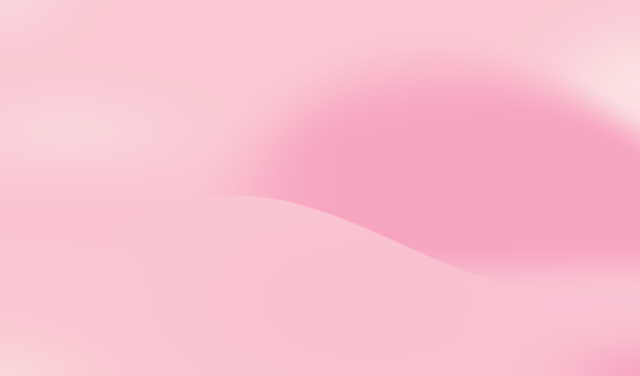
Reproduce this background procedurally as a WebGL 1 fragment shader.

```glsl
precision highp float;
// Soft pink backdrop: a blurred rose cloud cut by a smooth wave, with pale corner glows.

uniform vec2 u_resolution;

// Gaussian glow, 1 at its center, with separate x and y radii
float glow(vec2 uv, vec2 center, vec2 radius) {
    vec2 d = (uv - center) / radius;
    return exp(-dot(d, d));
}

// Height of the wave: crest at the left, flattening out at the right
float waveHeight(float x) {
    float phase = min((x - 0.365) / 0.52, 1.0);
    return 0.3525 + 0.1275 * cos(3.14159 * phase);
}

// Rose cloud: arched top, sharper toward the right, with soft left and lower ends
float cloud(vec2 uv) {
    float arch = 0.805 - 1.9 * (uv.x - 0.7) * (uv.x - 0.7);
    float blur = mix(0.14, 0.07, smoothstep(0.6, 1.0, uv.x));
    float top = smoothstep(-blur, blur, arch - uv.y);
    float left = smoothstep(0.27, 0.53, uv.x);
    float bottom = smoothstep(0.22, 0.36, uv.y);
    return top * left * bottom;
}

void main() {
    vec2 uv = gl_FragCoord.xy / u_resolution;
    vec3 rose = vec3(0.97, 0.645, 0.757);
    vec3 pale = vec3(0.985, 0.89, 0.895);

    // Base tint, slightly deeper through the lower middle
    vec3 color = vec3(0.98, 0.787, 0.826);
    color = mix(color, vec3(0.973, 0.747, 0.81), 0.9 * glow(uv, vec2(0.58, 0.2), vec2(0.34, 0.3)));
    color = mix(color, vec3(0.978, 0.762, 0.818), 0.7 * glow(uv, vec2(0.06, 0.43), vec2(0.3, 0.12)));
    color = mix(color, vec3(0.974, 0.765, 0.83), 0.8 * glow(uv, vec2(0.91, 0.19), vec2(0.16, 0.1)));

    // Pale glows along the left side and at the right edge
    color = mix(color, pale, 0.42 * glow(uv, vec2(0.11, 0.65), vec2(0.17, 0.11)));
    color = mix(color, pale, 0.45 * glow(uv, vec2(0.0, 1.0), vec2(0.1, 0.1)));
    color = mix(color, vec3(0.98, 0.87, 0.86), 0.65 * glow(uv, vec2(0.0), vec2(0.12, 0.09)));
    color = mix(color, pale, 0.95 * glow(uv, vec2(1.0, 0.77), vec2(0.12, 0.15)));

    // Cloud, visible only above the crisp wave edge
    float pixel = 1.0 / u_resolution.y;
    float aboveWave = smoothstep(-pixel, pixel, uv.y - waveHeight(uv.x));
    color = mix(color, rose, cloud(uv) * aboveWave);

    // Rose glow in the lower right corner
    color = mix(color, rose, 0.95 * glow(uv, vec2(1.02, 0.0), vec2(0.14, 0.1)));

    gl_FragColor = vec4(color, 1.0);
}
```
